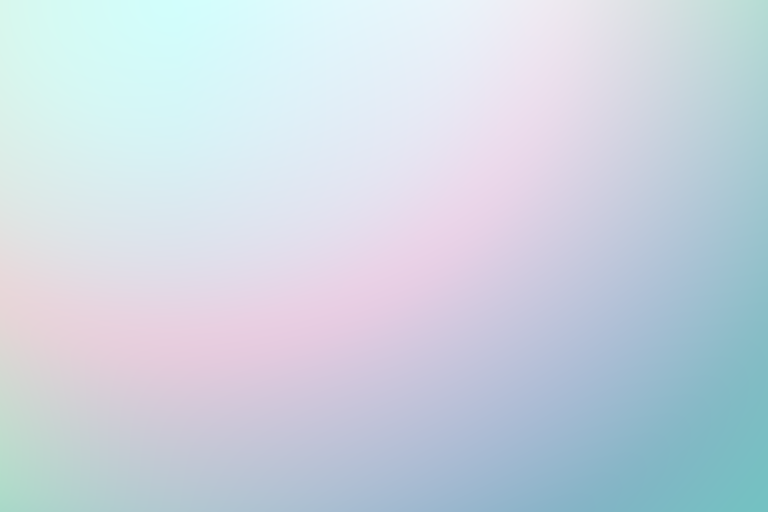
Write a Shadertoy shader that draws this background.

```glsl
const float stopAt[8] = float[8](0.0, 0.4, 0.75, 1.0, 1.25, 1.55, 1.85, 2.15);

// Piecewise gradient along the radius
vec3 ramp(vec3 stops[8], float t) {
    vec3 color = stops[0];
    for (int i = 1; i < 8; i++) {
        float k = clamp((t - stopAt[i - 1]) / (stopAt[i] - stopAt[i - 1]), 0.0, 1.0);
        color += (stops[i] - stops[i - 1]) * k;
    }
    return color;
}

// Average of nearby radii, rounding the gradient's creases
vec3 softRamp(vec3 stops[8], float t) {
    vec3 sum = vec3(0.0);
    for (int i = -2; i <= 2; i++) sum += ramp(stops, abs(t + 0.035 * float(i)));
    return sum / 5.0;
}

void mainImage(out vec4 fragColor, in vec2 fragCoord) {
    vec2 uv = fragCoord / iResolution.xy;

    // Elliptical coordinates around the cyan glow; the pink band lies at radius 1
    vec2 d = vec2(uv.x - 0.234, 1.0 - uv.y) / vec2(0.488, 0.67);
    float radius = length(d);
    float turn = clamp(atan(d.y + 1e-5, d.x) / 1.570796, 0.0, 1.0);

    // Gradients toward the right, the lower right corner and the bottom
    vec3 right[8] = vec3[8](
        vec3(0.82, 1.0, 0.99), vec3(0.885, 0.975, 0.99),
        vec3(0.92, 0.955, 0.98), vec3(0.94, 0.915, 0.945),
        vec3(0.86, 0.88, 0.89), vec3(0.72, 0.87, 0.835),
        vec3(0.55, 0.81, 0.78), vec3(0.45, 0.76, 0.74));
    vec3 diagonal[8] = vec3[8](
        vec3(0.82, 1.0, 0.99), vec3(0.87, 0.95, 0.975),
        vec3(0.895, 0.895, 0.945), vec3(0.925, 0.82, 0.905),
        vec3(0.80, 0.785, 0.87), vec3(0.66, 0.735, 0.83),
        vec3(0.51, 0.715, 0.77), vec3(0.45, 0.76, 0.76));
    vec3 down[8] = vec3[8](
        vec3(0.82, 1.0, 0.99), vec3(0.84, 0.955, 0.965),
        vec3(0.87, 0.88, 0.92), vec3(0.92, 0.80, 0.87),
        vec3(0.80, 0.785, 0.84), vec3(0.67, 0.78, 0.81),
        vec3(0.50, 0.66, 0.78), vec3(0.45, 0.72, 0.77));

    // Quadratic blend of the three directions
    vec3 color = softRamp(right, radius) * (1.0 - turn) * (1.0 - 2.0 * turn)
               + softRamp(diagonal, radius) * 4.0 * turn * (1.0 - turn)
               + softRamp(down, radius) * turn * (2.0 * turn - 1.0);

    // Green cast along the left edge, stronger beyond the pink band
    float leftEdge = pow(max(1.0 - uv.x / 0.25, 0.0), 1.5);
    float greenCast = 0.03 + 0.05 * smoothstep(0.9, 1.4, radius);
    color += leftEdge * vec3(0.0, greenCast, -0.025);

    fragColor = vec4(clamp(color, 0.0, 1.0), 1.0);
}
```
